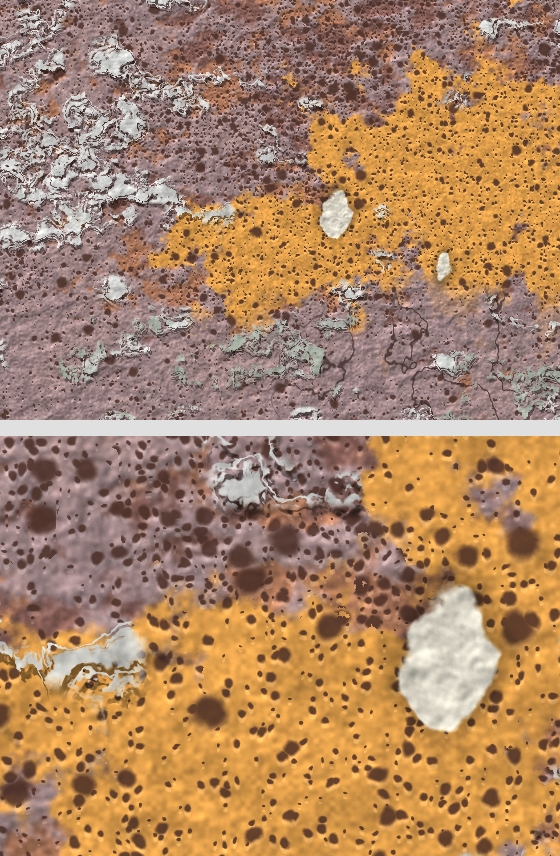
Top, the full canvas; bottom, a detail of the centre.
Give the GLSL for this texture, as a Shadertoy shader.

```glsl
// Weathered rusty metal: pitted brown crust, ochre bare areas, pale peeling flakes and lichen.

float hash(vec2 p) {
    return fract(sin(dot(p, vec2(127.1, 311.7))) * 43758.5453);
}

float noise(vec2 p) {
    vec2 i = floor(p), f = fract(p);
    f = f * f * (3.0 - 2.0 * f);
    return mix(mix(hash(i), hash(i + vec2(1, 0)), f.x),
               mix(hash(i + vec2(0, 1)), hash(i + vec2(1, 1)), f.x), f.y);
}

float fbm(vec2 p) {
    float sum = 0.0, amp = 0.52;
    for (int i = 0; i < 5; i++) {
        sum += amp * noise(p);
        p = mat2(1.6, 1.2, -1.2, 1.6) * p + 7.3;
        amp *= 0.5;
    }
    return sum;
}

vec2 warp(vec2 p) {
    return vec2(fbm(p), fbm(p + 19.7)) - 0.5;
}

// Folds run sideways, rising a little to the right
vec2 tilt(vec2 p) {
    return mat2(0.97, -0.24, 0.24, 0.97) * p;
}

float relief(vec2 p) {
    vec2 q = tilt(p) * vec2(10.0, 19.0);
    float fold = 1.0 - abs(2.0 * fbm(q) - 1.0);
    return 0.7 * fold + 0.6 * fbm(p * 38.0) + 0.12 * noise(p * 190.0);
}

// Round pits of mixed size, one per grid cell at most
float pits(vec2 p, float scale, float density) {
    p *= scale;
    vec2 cell = floor(p);
    float hole = 0.0;
    for (int y = -1; y <= 1; y++)
    for (int x = -1; x <= 1; x++) {
        vec2 id = cell + vec2(x, y);
        vec2 centre = id + 0.2 + 0.6 * vec2(hash(id), hash(id + 31.0));
        float size = hash(id + 57.0);
        float radius = 0.14 + 0.36 * size * size;
        float d = length(p - centre) / radius;
        hole = max(hole, step(hash(id + 83.0), density) * (1.0 - smoothstep(0.55, 1.15, d)));
    }
    return hole;
}

float allPits(vec2 p, float density) {
    p += 0.012 * warp(p * 45.0);
    float hole = 0.0, scale = 32.0;
    for (int i = 0; i < 3; i++) {
        hole = max(hole, pits(p + float(i) * 3.1, scale, density * (0.45 + 0.25 * float(i))));
        scale *= 1.8;
    }
    return hole;
}

// Curled paint: bright rims and a few full chips
float flakes(vec2 p, float zone) {
    vec2 q = tilt(p) * vec2(17.0, 25.0) + 1.7 * warp(p * 30.0);
    float n = fbm(q);
    float rim = 1.0 - smoothstep(0.015, 0.05, abs(n - 0.56));
    float chip = smoothstep(0.64, 0.69, n);
    return max(rim, chip) * smoothstep(0.0, 0.1, noise(p * vec2(11.0, 16.0) + 3.0) - 1.0 + zone);
}

float blob(vec2 p, vec2 centre, vec2 radius) {
    return 1.0 - length((p - centre) / radius);
}

void mainImage(out vec4 fragColor, in vec2 fragCoord) {
    vec2 p = fragCoord / iResolution.y;
    vec2 bend = warp(p * 7.0);
    float broad = fbm(p * 9.0 + 4.0), fine = fbm(p * 65.0);
    float height = relief(p);
    float light = height - relief(p + vec2(-0.003, 0.004));
    float lower = 1.0 - smoothstep(0.22, 0.33, p.y + 0.25 * bend.x);

    // Ochre areas, broken up by crust
    vec2 o = p + 0.2 * bend;
    float bare = max(blob(o, vec2(1.13, 0.54), vec2(0.38, 0.27)),
                     blob(o, vec2(0.70, 0.36), vec2(0.30, 0.13)));
    bare = smoothstep(-0.05, 0.25, bare + 1.9 * (fbm(p * 13.0) - 0.47) + 0.6 * (fine - 0.5));
    bare *= 1.0 - 0.8 * lower;

    // Crust: brown, warm rust and mauve
    vec3 color = mix(vec3(0.51, 0.36, 0.33), vec3(0.67, 0.46, 0.35),
                     smoothstep(0.46, 0.62, broad + 0.4 * (fine - 0.5)));
    float left = 1.0 - smoothstep(0.1, 0.75, p.x);
    float mauve = height - 0.78 + 0.3 * lower + 0.12 * left + 0.5 * (fbm(p * 12.0 + 40.0) - 0.5);
    color = mix(color, vec3(0.61, 0.52, 0.53), 0.9 * smoothstep(0.0, 0.22, mauve));
    color = mix(color, vec3(0.86, 0.61, 0.29), bare);
    color *= 1.0 + mix(1.5, 0.7, bare) * clamp(light, -0.3, 0.3);
    color *= 0.84 + 0.32 * fine + 0.18 * (noise(p * 240.0) - 0.5);

    // Pits with a lit lower lip
    float density = mix(0.25 + 0.65 * smoothstep(0.4, 0.6, fbm(p * 6.0 + 11.0)), 0.4, bare) * (1.0 - 0.7 * lower);
    float hole = allPits(p, density);
    color += 0.10 * max(allPits(p + vec2(0.0, 0.004), density) - hole, 0.0);
    color = mix(color, vec3(0.29, 0.18, 0.15), 0.85 * hole);

    // Cracks at the lower right
    float crack = abs(fbm(p * vec2(8.0, 6.0) + 60.0) - 0.5);
    crack = (1.0 - smoothstep(0.003, 0.014, crack)) * lower * smoothstep(0.5, 0.8, p.x);
    color = mix(color, vec3(0.25, 0.18, 0.17), 0.8 * crack);

    // Flakes and their shadows; green-grey lichen tint near the bottom
    float zone = 0.26 + 0.36 * left * smoothstep(0.25, 0.5, p.y) + 0.27 * lower;
    zone -= 0.12 * bare;
    float flake = flakes(p, zone);
    float shadow = flakes(p + vec2(-0.004, 0.009), zone);
    color *= 1.0 - 0.45 * shadow * (1.0 - flake);
    vec3 pale = mix(vec3(0.83, 0.84, 0.83), vec3(0.64, 0.68, 0.63), lower * smoothstep(0.4, 0.6, broad));
    color = mix(color, pale * (0.8 + 0.4 * fine + 0.7 * light), 0.95 * flake);

    // Two chalky scabs in the ochre
    vec2 s = p + 0.05 * warp(p * 22.0);
    float scab = max(blob(s, vec2(0.80, 0.488), vec2(0.036, 0.05)),
                     0.6 * blob(s, vec2(1.05, 0.37), vec2(0.017, 0.032)));
    color *= 1.0 - 0.25 * smoothstep(-0.6, 0.0, scab);
    color = mix(color, vec3(0.88, 0.86, 0.80) * (0.78 + 0.4 * fine + light), smoothstep(-0.02, 0.12, scab));

    fragColor = vec4(clamp(color, 0.0, 1.0), 1.0);
}
```
